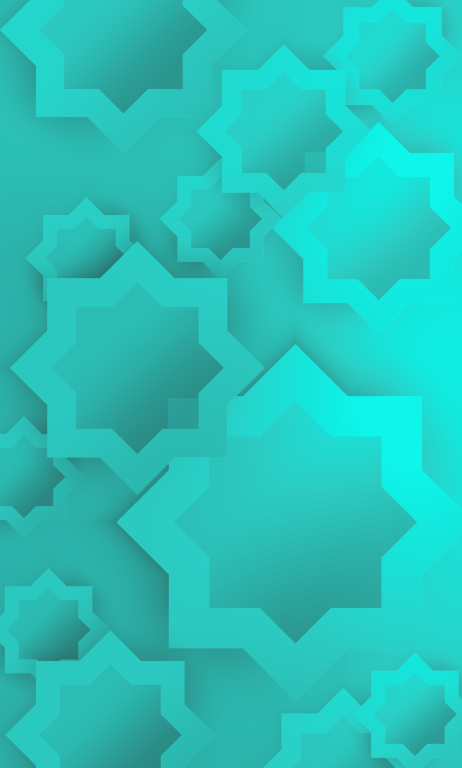
This background is drawn by a Shadertoy shader. Its source:

```glsl
// Layered eight-pointed paper stars with soft shadows on a turquoise glow
#define STAR_COUNT 13
#define HOLE_RATIO 0.68
#define RIM_LIFT 0.085
#define HOLE_SHADE 0.21
#define SHADOW_DEPTH 0.16
#define CONTACT_DEPTH 0.15
#define OUTLINE_LIFT 0.022
#define OUTLINE_WIDTH 0.0016
#define GLOW_CENTER vec2(0.58, 0.50)
#define GLOW_SIZE vec2(0.22, 0.45)

// Center and tip radius, from the back layer to the front
const vec3 stars[STAR_COUNT] = vec3[STAR_COUNT](
    vec3(0.160, 0.961, 0.160), vec3(0.509, 0.927, 0.090),
    vec3(0.491, 0.703, 0.138), vec3(0.286, 0.715, 0.079),
    vec3(0.368, 0.829, 0.113), vec3(0.112, 0.664, 0.079),
    vec3(0.031, 0.379, 0.079), vec3(0.383, 0.320, 0.232),
    vec3(0.178, 0.521, 0.165), vec3(0.063, 0.180, 0.080),
    vec3(0.143, 0.043, 0.136), vec3(0.445, -0.009, 0.113),
    vec3(0.538, 0.070, 0.080));

// Union of a square and a diamond sharing the same tip radius
float starDistance(vec2 q, float radius) {
    vec2 a = abs(q);
    return min(max(a.x, a.y) - radius * 0.7071, (a.x + a.y - radius) * 0.7071);
}

float boxDistance(vec2 q, vec2 halfSize) {
    vec2 a = abs(q) - halfSize;
    return max(a.x, a.y);
}

float coverage(float d, float pixel) {
    return 1.0 - smoothstep(-0.7 * pixel, 0.7 * pixel, d);
}

// Background brightness: bright right side, slightly lighter top
float backgroundTone(vec2 p) {
    vec2 g = (p - GLOW_CENTER) / GLOW_SIZE;
    return 0.70 + 0.05 * smoothstep(0.6, 0.85, p.y) + 0.23 * exp(-dot(g, g));
}

vec3 turquoise(float tone) {
    return vec3(mix(0.17, 0.06, smoothstep(0.78, 0.95, tone)), tone, tone * 0.955);
}

void mainImage(out vec4 fragColor, in vec2 fragCoord) {
    vec2 p = fragCoord / iResolution.xy * vec2(0.599, 1.0);
    float pixel = 1.0 / iResolution.y;
    float base = backgroundTone(p);
    float tone = base;

    for (int i = 0; i < STAR_COUNT; i++) {
        float radius = stars[i].z;
        vec2 q = p - stars[i].xy;
        float d = starDistance(q, radius);
        float hole = starDistance(q, radius * HOLE_RATIO);
        float diagonal = dot(q, vec2(0.7071, -0.7071)) / radius;

        // Soft shadow in the notches, plus a tight one at the upper left
        float spread = 1.0 - smoothstep(0.65, 1.2, length(q) / radius);
        tone -= SHADOW_DEPTH * spread * exp(-3.5 * diagonal * diagonal);
        float contact = exp(-max(d, 0.0) / 0.015) * (1.0 - smoothstep(-0.6, 0.1, diagonal));
        tone -= CONTACT_DEPTH * contact * pow(radius / 0.23, 2.0);

        // Rim that melts into the background at the lower right
        float fade = 1.0 - smoothstep(-0.3, 0.95, diagonal);
        tone = mix(tone, base + RIM_LIFT * fade, coverage(d, pixel));
        tone += OUTLINE_LIFT * (1.0 - smoothstep(0.0, OUTLINE_WIDTH, abs(d)));

        // Recessed center, darker toward the lower right
        float recess = base + 0.035 - HOLE_SHADE * smoothstep(-0.35, 0.6, diagonal);
        tone = mix(tone, recess, coverage(hole, pixel));

        // Pale translucent corner tile on two of the stars
        if (i == 4 || i == 8) {
            float tile = boxDistance(q - vec2(0.36, -0.36) * radius, vec2(0.12 * radius));
            tone += 0.065 * coverage(tile, pixel);
        }
    }
    fragColor = vec4(turquoise(clamp(tone, 0.45, 0.96)), 1.0);
}
```
